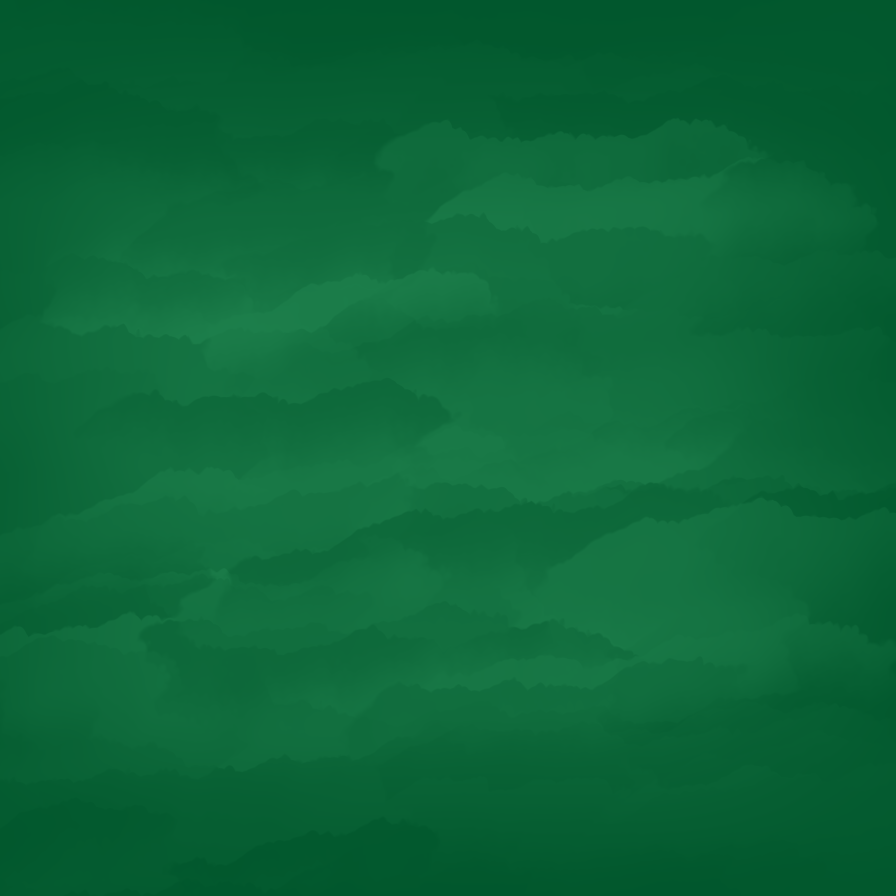
Reproduce this texture procedurally as a three.js fragment shader.

```glsl
// Broad ragged brush strokes in green paint, darkening toward the borders.
varying vec2 vUv;

float hash(float n) {
  return fract(sin(n * 12.9898) * 43758.547);
}

vec2 hash2(vec2 p) {
  return fract(sin(vec2(dot(p, vec2(127.1, 311.7)), dot(p, vec2(269.5, 183.3)))) * 43758.547);
}

// Distance to the nearest jittered cell point
float cellular(vec2 p) {
  vec2 cell = floor(p);
  vec2 local = fract(p);
  float nearest = 2.0;
  for (int y = -1; y <= 1; y++) {
    for (int x = -1; x <= 1; x++) {
      vec2 offset = vec2(float(x), float(y));
      vec2 toPoint = offset + hash2(cell + offset) - local;
      nearest = min(nearest, dot(toPoint, toPoint));
    }
  }
  return sqrt(nearest);
}

// Light in the middle, fading to zero near the borders
float glow(vec2 p) {
  float across = smoothstep(-0.15, 0.25, p.x) * smoothstep(-0.08, 0.3, 1.0 - p.x);
  float up = smoothstep(-0.02, 0.3, p.y) * smoothstep(0.0, 0.33, 1.0 - p.y);
  return across * up;
}

// Slow wobble that bends each stroke outline differently
float wobble(float x, float phase) {
  return 0.009 * sin(19.0 * x + phase) + 0.006 * sin(43.0 * x + 2.3 * phase)
       + 0.003 * sin(97.0 * x + 4.1 * phase);
}

void main() {
  // Bristle roughness shared by all strokes
  float bristle = cellular(vUv * vec2(95.0, 75.0)) - 0.5;
  float clump = cellular(vUv * vec2(38.0, 30.0) + 7.0) - 0.5;
  vec2 rough = vec2(0.014 * clump + 0.008 * bristle, 0.007 * bristle + 0.006 * clump);

  float localGlow = glow(vUv);
  float tone = 0.05 + 0.62 * localGlow;

  // Strokes run from broad to small, each with one crisp and one faded side
  for (int i = 0; i < 72; i++) {
    float id = float(i);
    float age = id / 72.0;
    vec2 center = fract(vec2(0.7549, 0.5698) * id + 0.31) * 1.1 - 0.05;
    vec2 size = mix(vec2(0.34, 0.095), vec2(0.16, 0.042), age);
    size *= 0.75 + 0.5 * vec2(hash(id + 1.3), hash(id + 5.7));

    vec2 p = vUv - center + rough;
    p.y -= p.x * mix(-0.03, 0.16, hash(id + 9.1));
    p.y += wobble(p.x, id * 1.7);
    p.x += wobble(p.y * 1.5, id * 2.9) * 2.0;

    vec2 q = p / size;
    vec2 q2 = q * q;
    float inside = (1.0 - sqrt(sqrt(dot(q2, q2)))) * size.y;
    float mask = smoothstep(0.0, 0.003, inside);

    float side = hash(id + 3.9) < 0.6 ? 1.0 : -1.0;
    float lean = hash(id + 8.2) - 0.5;
    float fade = smoothstep(-0.95, 0.8, side * q.y + lean * q.x);

    float strokeGlow = mix(localGlow, glow(center), 0.45);
    float variation = (hash(id + 21.4) - 0.5) * (0.12 + 0.58 * strokeGlow);
    float strokeTone = 0.05 + 0.62 * strokeGlow + variation;
    tone = mix(tone, strokeTone, 0.72 * mask * fade);
  }

  vec3 deepGreen = vec3(0.0, 0.335, 0.17);
  vec3 brightGreen = vec3(0.122, 0.51, 0.305);
  gl_FragColor = vec4(mix(deepGreen, brightGreen, clamp(tone, 0.0, 1.0)), 1.0);
}
```
